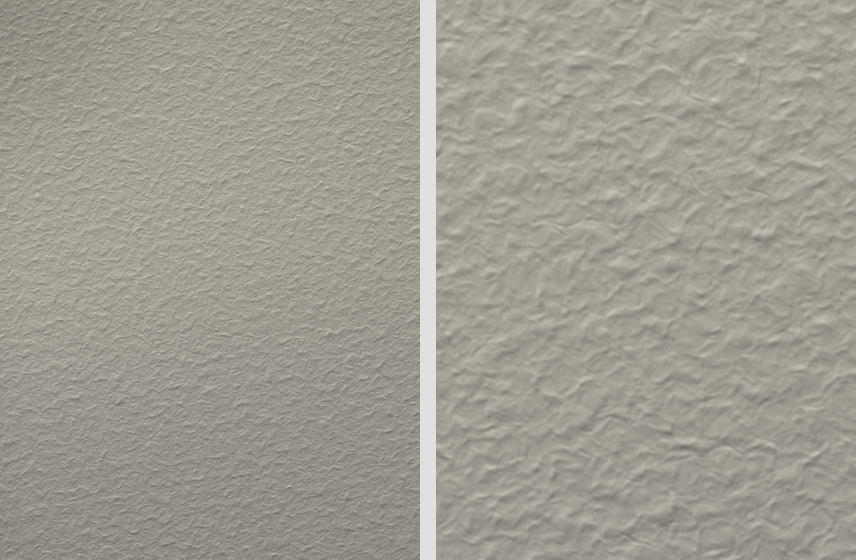
Left, the full canvas; right, a detail of the centre.
This texture is drawn by a Shadertoy shader. Its source:

```glsl
// Matte painted plaster wall with fine uneven relief, lit from above.
#define GRAIN_FREQ 52.0
#define GRAIN_STRETCH 1.3
#define GRAIN_TILT 0.2
#define WARP 0.006
#define CREASE_FREQ 48.0
#define CREASE_DEPTH 0.0016
#define RELIEF_CONTRAST 0.088
#define SAMPLE_STEP 0.001
#define LIGHT_DIR vec2(-0.29, 0.957)
#define WARM_TINT vec3(1.0, 0.984, 0.912)
#define GREY_TINT vec3(1.0, 0.974, 0.924)

vec2 hash2(vec2 cell) {
    vec2 k = vec2(dot(cell, vec2(127.1, 311.7)), dot(cell, vec2(269.5, 183.3)));
    return 2.0 * fract(sin(k) * 43758.5453) - 1.0;
}

// Gradient noise, roughly -0.7 to 0.7.
float noise(vec2 p) {
    vec2 cell = floor(p), f = fract(p);
    vec2 u = f * f * f * (f * (f * 6.0 - 15.0) + 10.0);
    float a = dot(hash2(cell), f);
    float b = dot(hash2(cell + vec2(1, 0)), f - vec2(1, 0));
    float c = dot(hash2(cell + vec2(0, 1)), f - vec2(0, 1));
    float d = dot(hash2(cell + vec2(1, 1)), f - vec2(1, 1));
    return mix(mix(a, b, u.x), mix(c, d, u.x), u.y);
}

mat2 rotate(float angle) {
    float c = cos(angle), s = sin(angle);
    return mat2(c, -s, s, c);
}

// Lumpy plaster surface: stretched noise octaves plus scattered thin creases.
float height(vec2 p) {
    p += WARP * vec2(noise(p * 60.0), noise(p * 60.0 + 37.0));
    vec2 q = rotate(GRAIN_TILT) * p;
    q.x /= GRAIN_STRETCH;

    float h = 0.0, freq = GRAIN_FREQ;
    vec4 weights = vec4(0.45, 0.85, 0.95, 0.7);
    for (int i = 0; i < 4; i++) {
        float n = noise(q * freq + float(i) * 19.7);
        float billow = sqrt(n * n + 0.003);
        h += weights[i] * mix(n, billow, 0.45) / freq;
        freq *= 1.85;
        q = rotate(0.25) * q;
    }

    float line = noise(p * vec2(0.75, 1.25) * CREASE_FREQ + 71.0) / 0.05;
    float patches = smoothstep(0.05, 0.4, noise(p * 42.0 + 11.0));
    return h - CREASE_DEPTH * patches * exp(-line * line);
}

// Broad falloff of the lamp: brightest left of centre, dim low and in one corner.
float illumination(vec2 uv) {
    float level = mix(0.562, 0.665, smoothstep(-0.05, 0.65, uv.y));
    level -= 0.04 * uv.x * smoothstep(0.0, 0.5, uv.y);
    level -= 0.075 * exp(-dot(uv - vec2(0, 1), uv - vec2(0, 1)) / 0.09);
    level -= 0.02 * smoothstep(0.75, 1.0, uv.y);
    return level - 0.015 * exp(-uv.x / 0.04);
}

void mainImage(out vec4 fragColor, in vec2 fragCoord) {
    vec2 uv = fragCoord / iResolution.xy;
    vec2 p = fragCoord / iResolution.y;

    // Slope facing the light
    vec2 offset = LIGHT_DIR * SAMPLE_STEP;
    float slope = (height(p - offset) - height(p + offset)) / (2.0 * SAMPLE_STEP);
    slope /= 1.0 + 0.1 * abs(slope);

    // Paint colour, with slight mottling
    float mottle = 0.01 * noise(p * 24.0 + 5.0);
    float light = illumination(uv) + mottle + RELIEF_CONTRAST * slope;
    vec3 tint = mix(GREY_TINT, WARM_TINT, smoothstep(-0.1, 0.9, uv.y));
    fragColor = vec4(clamp(light * tint, 0.0, 1.0), 1.0);
}
```
